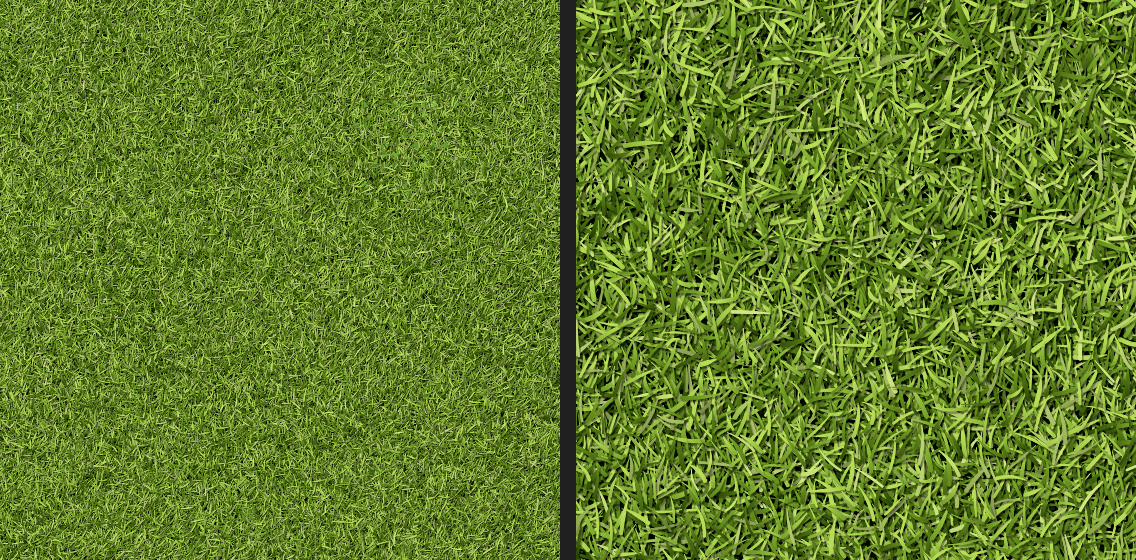
Left, the full canvas; right, a detail of the centre.
A WebGL 2 fragment shader for this texture:

```glsl
#version 300 es
precision highp float;
precision highp int;

uniform vec2 u_resolution;
out vec4 fragColor;

const int LAYERS = 16;
const float CELLS = 76.0;
const float CLOVER_CELLS = 56.0;
const vec3 SOIL = vec3(0.07, 0.13, 0.01);
const vec3 STRAW = vec3(0.70, 0.78, 0.44);
const vec3 CLOVER = vec3(0.42, 0.62, 0.21);

// Integer hash: three values in 0..1 per lattice point
vec3 hash3(ivec3 cell) {
    uvec3 v = uvec3(cell) * 1664525u + 1013904223u;
    v.x += v.y * v.z; v.y += v.z * v.x; v.z += v.x * v.y;
    v ^= v >> 16u;
    v.x += v.y * v.z; v.y += v.z * v.x; v.z += v.x * v.y;
    return vec3(v >> 8u) / 16777216.0;
}

float valueNoise(vec2 p, int seed) {
    ivec2 i = ivec2(floor(p));
    vec2 f = fract(p);
    f = f * f * (3.0 - 2.0 * f);
    float a = hash3(ivec3(i, seed)).x;
    float b = hash3(ivec3(i + ivec2(1, 0), seed)).x;
    float c = hash3(ivec3(i + ivec2(0, 1), seed)).x;
    float d = hash3(ivec3(i + ivec2(1, 1), seed)).x;
    return mix(mix(a, b, f.x), mix(c, d, f.x), f.y);
}

// Grass tones from deep shade to sunlit green
vec3 grassRamp(float tone) {
    vec3 c = mix(SOIL, vec3(0.21, 0.33, 0.04), clamp(tone / 0.25, 0.0, 1.0));
    c = mix(c, vec3(0.34, 0.48, 0.09), clamp((tone - 0.25) / 0.25, 0.0, 1.0));
    c = mix(c, vec3(0.44, 0.61, 0.15), clamp((tone - 0.50) / 0.22, 0.0, 1.0));
    return mix(c, vec3(0.66, 0.80, 0.31), clamp((tone - 0.72) / 0.33, 0.0, 1.0));
}

mat2 rotation(float angle) {
    float c = cos(angle), s = sin(angle);
    return mat2(c, s, -s, c);
}

// Approximate distance to a curved blade that tapers toward its tip
float bladeDistance(vec2 q, float halfLength, float halfWidth, float bend) {
    float s = clamp(q.y / halfLength, -1.0, 1.0);
    float taper = 1.0 - 0.6 * smoothstep(-0.1, 1.0, s);
    vec2 spine = vec2(bend * (s * s - 0.4), s * halfLength);
    return length(q - spine) - halfWidth * taper;
}

float coverage(float d, float soft) {
    return 1.0 - smoothstep(-soft, soft, d);
}

// One layer of scattered blades, each with a small cast shadow
vec3 drawBlades(vec3 color, vec2 p, int layer, float flow, float light, float soft) {
    float height = float(layer) / float(LAYERS - 1);
    vec2 grid = p * CELLS + hash3(ivec3(layer, 7, 91)).xy;
    ivec2 home = ivec2(floor(grid));
    for (int y = -1; y <= 1; y++)
    for (int x = -1; x <= 1; x++) {
        ivec2 cell = home + ivec2(x, y);
        vec3 place = hash3(ivec3(cell, layer));
        vec3 look = hash3(ivec3(cell, layer + 100));
        vec3 kind = hash3(ivec3(cell, layer + 200));
        float angle = flow + 2.0 * (place.z + look.x - 1.0);
        mat2 turn = rotation(-angle);
        vec2 offset = (grid - vec2(cell) - place.xy) / CELLS;
        vec2 q = turn * offset;
        float halfLength = mix(0.0045, 0.0118, look.y);
        float halfWidth = mix(0.0007, 0.0015, look.z * look.z);
        float bend = 0.003 * (kind.x - 0.5);

        vec2 shadowPoint = turn * (offset + vec2(-0.0010, 0.0013));
        float shadow = bladeDistance(shadowPoint, halfLength, halfWidth, bend);
        color *= 1.0 - 0.31 * coverage(shadow, soft + 0.0003);

        float along = clamp(q.y / halfLength, -1.0, 1.0);
        float tone = mix(0.10, 0.38, height) + 0.84 * kind.y + 0.14 * along + light;
        vec3 blade = grassRamp(tone);
        float dry = smoothstep(0.84, 0.92, kind.z);
        blade = mix(blade, STRAW * (0.82 + 0.28 * kind.y), 0.8 * dry);
        color = mix(color, blade, coverage(bladeDistance(q, halfLength, halfWidth, bend), soft));
    }
    return color;
}

// Sparse three-lobed leaves gathered around a centre
vec3 drawClover(vec3 color, vec2 p, vec2 centre, float spread, float soft) {
    vec2 grid = p * CLOVER_CELLS;
    ivec2 cell = ivec2(floor(grid));
    vec3 r = hash3(ivec3(cell, 300));
    vec2 q = (fract(grid) - mix(vec2(0.42), vec2(0.58), r.xy)) / CLOVER_CELLS;
    vec2 away = ((vec2(cell) + 0.5) / CLOVER_CELLS - centre) / spread;
    float present = step(r.z, 0.6 * exp(-dot(away, away)));
    float lobes = 0.75 + 0.25 * cos(3.0 * atan(q.y, q.x + 1e-6) + 6.28 * r.x);
    float leaf = coverage(length(q) - 0.0066 * lobes, soft);
    return mix(color, CLOVER * (0.85 + 0.35 * r.y), leaf * present);
}

void main() {
    vec2 p = gl_FragCoord.xy / u_resolution.y;
    float soft = 0.55 / u_resolution.y;

    // Broad drift of lean, with faint light and clumps
    float flow = 0.9 * (valueNoise(p * 4.0, 401) - 0.5) - 0.15;
    float light = 0.03 * (valueNoise(p * 5.0, 402) - 0.5)
                + 0.06 * (valueNoise(p * 45.0, 403) - 0.5);

    vec3 color = SOIL;
    for (int layer = 0; layer < LAYERS; layer++) {
        color = drawBlades(color, p, layer, flow, light, soft);
        if (layer == LAYERS - 3) color = drawClover(color, p, vec2(0.74, 0.76), 0.09, soft);
    }

    // Crisp sunlight contrast
    vec3 middle = vec3(0.35, 0.48, 0.13);
    color = middle + (color - middle) * 1.2;
    fragColor = vec4(clamp(color, 0.0, 1.0), 1.0);
}
```
